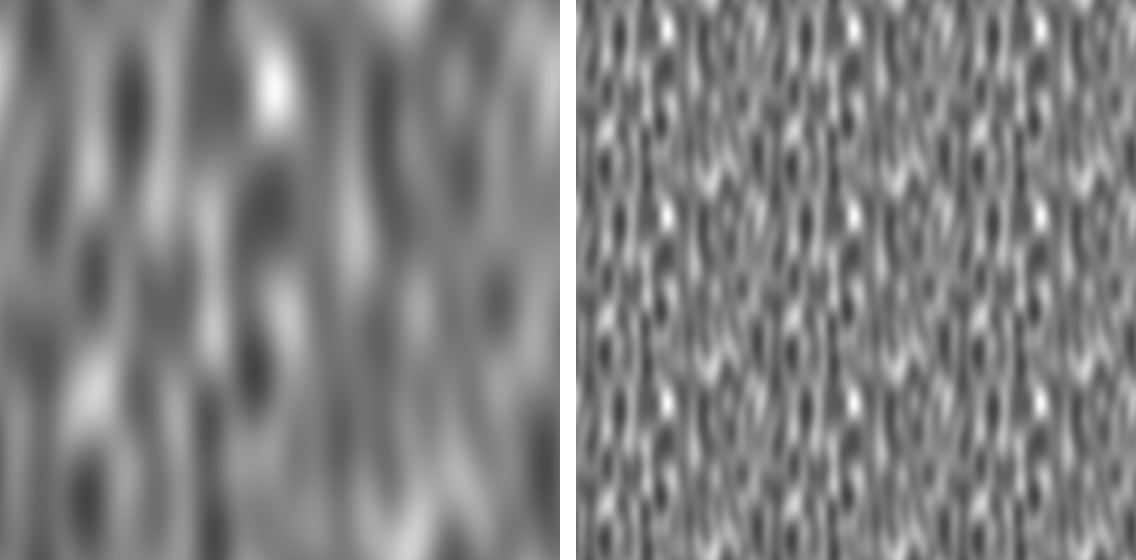
Left, the tile; right, the same tile 3 across and 3 down.
Reproduce this texture procedurally as a Shadertoy shader.

```glsl
// Soft grey streaks, stretched upright and leaning both ways, like brushed haze.
// A sum of cosine waves with hashed phases and whole-number frequencies,
// so the field is smooth and wraps on all four edges.

const vec2  STREAK_FREQ = vec2(5.6, 2.05); // typical cycles per tile, across and up
const int   MAX_ACROSS  = 13;              // highest frequency across
const int   MAX_UP      = 5;               // highest frequency up
const float MEAN_GREY   = 0.503;
const float CONTRAST    = 0.1;             // standard deviation of the grey
const float SKEW        = 0.05;            // lifts highlights, softens shadows
const uint  SEED        = 11u;
const float TAU         = 6.2831853;

// Integer hash of a wave's frequency pair, 0 to 1
float hash(ivec2 cell) {
    uint h = uint(cell.x) * 1597u + uint(cell.y + 64) * 51749u + SEED * 7919u;
    h = h * 747796405u + 2891336453u;
    h = ((h >> ((h >> 28u) + 4u)) ^ h) * 277803737u;
    h = (h >> 22u) ^ h;
    return float(h >> 8u) / 16777216.0;
}

// Wave strength: an elliptical band around the typical frequency
float bandAmplitude(vec2 freq) {
    vec2 q = freq / STREAK_FREQ;
    float r2 = dot(q, q);
    return sqrt(r2 * exp(-r2));
}

// Tiling noise with zero mean and unit variance
float streakNoise(vec2 uv) {
    float sum = 0.0;
    float power = 0.0;
    for (int i = 1; i <= MAX_ACROSS; i++) {
        for (int j = -MAX_UP; j <= MAX_UP; j++) {
            vec2 freq = vec2(float(i), float(j));
            float amplitude = bandAmplitude(freq);
            float phase = hash(ivec2(i, j));
            sum += amplitude * cos(TAU * (dot(freq, uv) + phase));
            power += 0.5 * amplitude * amplitude;
        }
    }
    return sum * inversesqrt(power);
}

void mainImage(out vec4 fragColor, in vec2 fragCoord) {
    vec2 uv = fragCoord / iResolution.xy;
    float n = streakNoise(uv);

    // Tone: a slight skew towards bright peaks
    float grey = MEAN_GREY + CONTRAST * (n + SKEW * (n * n - 1.0));
    fragColor = vec4(vec3(clamp(grey, 0.0, 1.0)), 1.0);
}
```
